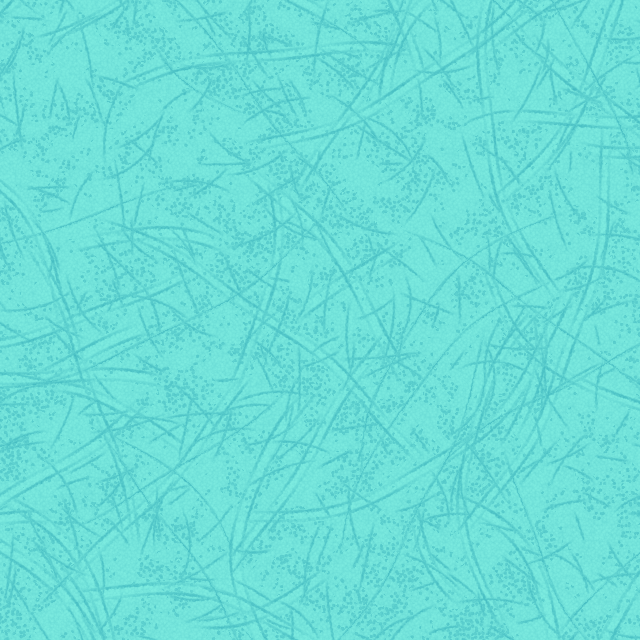
Give the GLSL for this texture, as a WebGL 1 fragment shader.

```glsl
precision highp float;
// Turquoise embossed paper: crossing curved fibres, short creases and clumped speckle.
uniform vec2 u_resolution;

float hash(vec2 p) {
  vec3 q = fract(p.xyx * vec3(0.1031, 0.1030, 0.0973));
  q += dot(q, q.yzx + 33.33);
  return fract((q.x + q.y) * q.z);
}

vec2 hash2(vec2 p) {
  return vec2(hash(p), hash(p + 57.3));
}

// x: distance to the nearest grain, y: random value of that grain
vec2 cellular(vec2 p) {
  vec2 cell = floor(p), nearest = vec2(9.0, 0.0);
  for (int j = -1; j <= 1; j++)
    for (int i = -1; i <= 1; i++) {
      vec2 id = cell + vec2(float(i), float(j));
      float d = length(id + hash2(id) - p);
      if (d < nearest.x) nearest = vec2(d, hash(id + 19.7));
    }
  return nearest;
}

// Smooth patches from warped sines, about 0 to 1
float patches(vec2 p) {
  p += 0.7 * sin(p.yx * 1.7 + vec2(1.3, 4.1));
  float s = sin(p.x + 2.0 * sin(p.y * 0.6)) * sin(p.y * 1.2 + 0.7);
  s += 0.6 * sin(p.x * 2.3 - p.y * 1.4 + 2.0) * sin(p.y * 2.7 + p.x);
  return clamp(0.5 + 0.4 * s, 0.0, 1.0);
}

// x: position along a bent stroke, y: signed distance across it
vec2 strokeSpace(vec2 p, float angle, float bend, float wobble) {
  float c = cos(angle), s = sin(angle);
  vec2 q = vec2(c * p.x + s * p.y, c * p.y - s * p.x);
  float slope = 2.0 * bend * q.x;
  q.y += bend * q.x * q.x + wobble * sin(q.x * 21.0 + angle * 9.0);
  return vec2(q.x, q.y / sqrt(1.0 + slope * slope));
}

float line(float d, float halfWidth, float soft) {
  return 1.0 - smoothstep(halfWidth - soft, halfWidth + soft, abs(d));
}

void main() {
  vec2 p = gl_FragCoord.xy / u_resolution.y;
  float soft = 0.0009 + 0.5 / u_resolution.y;

  // Grain roughens the edges of every stroke
  vec2 grain = cellular(p * 170.0);
  vec2 fine = cellular(p * 250.0 + 40.0);
  vec2 rough = p + 0.0022 * (vec2(grain.x, fine.x) - 0.5);
  float ink = 0.0, core = 0.0;

  // Long fibres, most of them seen as two dark edges around a pale core
  for (int i = 0; i < 68; i++) {
    vec2 seed = vec2(float(i) * 3.7 + 5.0, 11.0);
    vec2 shape = hash2(seed + 31.0), kind = hash2(seed + 83.0);
    vec2 centre = hash2(seed) * 1.2 - 0.1;
    float reach = mix(0.1, 0.4, shape.x);
    float bend = (kind.x - 0.5) * mix(5.0, 1.4, shape.x);
    vec2 q = strokeSpace(rough - centre, shape.y * 3.1416, bend, 0.005);
    float along = 1.0 - smoothstep(reach - 0.05, reach, abs(q.x));
    float gap = kind.y < 0.4 ? 0.0 : mix(0.005, 0.009, fract(kind.y * 7.0));
    float worn = 0.65 + 0.35 * sin(q.x * 31.0 + kind.x * 40.0 + sign(q.y) * 1.3);
    float edge = line(abs(q.y) - gap, 0.0023, soft);
    ink = max(ink, edge * along * worn);
    core = max(core, line(q.y, gap + 0.004, 0.003) * along);
  }

  // Short creases, loosely aligned within each cell
  vec2 cell = floor(p * 9.0);
  for (int j = -1; j <= 1; j++)
    for (int i = -1; i <= 1; i++) {
      vec2 id = cell + vec2(float(i), float(j)) + 20.0;
      float lean = hash(id + 7.0) * 3.1416;
      for (int k = 0; k < 4; k++) {
        vec2 seed = id + float(k) * 13.7;
        vec2 shape = hash2(seed + 41.0);
        vec2 centre = (id - 20.0 + hash2(seed)) / 9.0;
        float bend = (hash(seed + 67.0) - 0.5) * 9.0;
        float angle = lean + (shape.x - 0.5) * 1.7;
        vec2 q = strokeSpace(rough - centre, angle, bend, 0.002);
        float reach = mix(0.02, 0.075, shape.y);
        float along = 1.0 - smoothstep(reach * 0.5, reach, abs(q.x));
        ink = max(ink, line(q.y, 0.0018, soft) * along * 0.85);
      }
    }

  // Speckle gathers in clumps and stays off the pale cores
  float clump = patches(p * 34.0) * 0.7 + patches(p * 9.0 + 3.0) * 0.3;
  float density = smoothstep(0.3, 0.85, clump) * 0.75 * (1.0 - 0.7 * core);
  float dots = (1.0 - smoothstep(0.3, 0.62, grain.x)) * step(grain.y, density);

  // Pale ground with a faint weave
  float weave = sin(p.x * 800.0) * sin(p.y * 800.0);
  float tone = 0.16 + 0.22 * (fine.x - 0.45) + 0.12 * (fine.y - 0.5);
  tone += 0.035 * weave + 0.08 * (clump - 0.5) - 0.06 * core;
  tone += max(ink * (0.55 + 0.2 * grain.y), dots * 0.42);

  vec3 paleAqua = vec2(0.485, 0.92).xyy - vec3(0.0, 0.0, 0.045);
  vec3 deepTeal = vec3(0.265, 0.73, 0.755);
  gl_FragColor = vec4(mix(paleAqua, deepTeal, clamp(tone, 0.0, 1.0)), 1.0);
}
```
